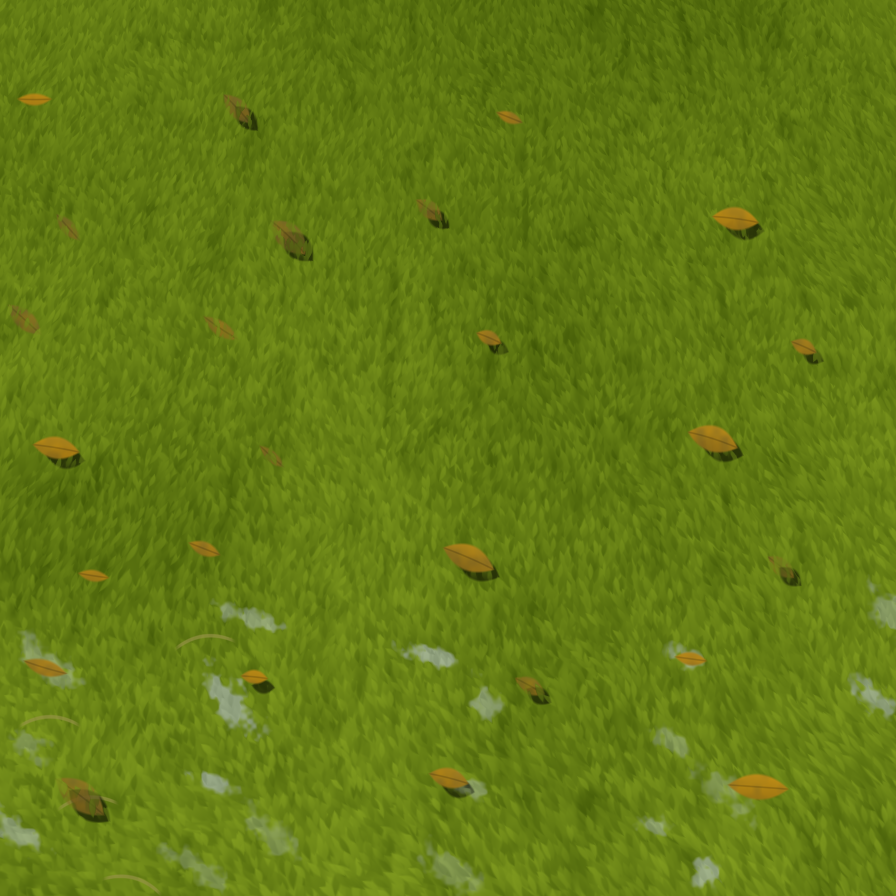
Reproduce this texture procedurally as a Shadertoy shader.

```glsl
// A sunlit lawn in perspective with fallen leaves and pale worn patches.

const vec3 GRASS = vec3(0.385, 0.483, 0.075);
const vec3 GRASS_RANGE = vec3(0.088, 0.092, 0.034);
const vec3 LEAF_GOLD = vec3(0.70, 0.51, 0.08);
const vec3 LEAF_BROWN = vec3(0.46, 0.38, 0.15);
const vec3 PALE_GROUND = vec3(0.60, 0.66, 0.55);
const vec3 STRAW = vec3(0.58, 0.57, 0.27);
const vec2 CELL = vec2(1.0, 2.5);
const vec2 SCATTER = vec2(0.7549, 0.5698);
const int LEAVES = 25;
const int PATCHES = 19;
const int STRAWS = 4;

float hash(vec2 p) {
    vec3 q = fract(p.xyx * 0.1031);
    q += dot(q, q.yzx + 33.33);
    return fract((q.x + q.y) * q.z);
}

vec2 hash2(vec2 p) {
    return vec2(hash(p), hash(p + 71.7));
}

float noise(vec2 p) {
    vec2 i = floor(p), f = fract(p);
    f = f * f * (3.0 - 2.0 * f);
    return mix(mix(hash(i), hash(i + vec2(1, 0)), f.x),
               mix(hash(i + vec2(0, 1)), hash(i + vec2(1, 1)), f.x), f.y);
}

vec2 rotate(vec2 p, float a) {
    float c = cos(a), s = sin(a);
    return vec2(c * p.x - s * p.y, s * p.x + c * p.y);
}

// Paints one layer of tapered, bent blades over a tone in about -1..1.
float blades(vec2 p, float seed, float tilt, float tone) {
    vec2 id = floor(p / CELL);
    for (int j = -1; j <= 1; j++)
    for (int i = -2; i <= 2; i++) {
        vec2 cell = id + vec2(i, j);
        vec2 rnd = hash2(cell + seed);
        float shade = hash(cell + seed + 19.3);
        vec2 root = (cell + rnd) * CELL;
        float lean = tilt + 1.1 * (noise(root * 0.07 + seed) - 0.5) + 0.8 * (rnd.x - 0.5);
        vec2 d = rotate(p - root, -lean);
        float t = d.y / mix(1.1, 1.7, rnd.y);
        float edge = abs(d.x + 0.3 * (shade - 0.5) * t * t) - 0.46 * (1.0 - t * t);
        float cover = smoothstep(0.2, -0.25, edge);
        tone = mix(tone, 2.0 * shade - 1.0 + 0.35 * t, cover * 0.85);
    }
    return tone;
}

// Mask of a pointed leaf lying along x.
float leafMask(vec2 d, float halfLength, float halfWidth) {
    float t = d.x / halfLength;
    return smoothstep(0.002, -0.002, abs(d.y) - halfWidth * (1.0 - t * t));
}

vec3 addPatches(vec3 col, vec2 uv, float tone) {
    float ragged = noise(uv * vec2(100.0, 75.0)) + 0.5 * noise(uv * 190.0) - 0.75;
    for (int i = 0; i < PATCHES; i++) {
        vec2 rnd = hash2(vec2(i, 5));
        vec2 center = fract(float(i) * SCATTER + vec2(0.22, 0.1)) * vec2(1.0, 0.33);
        vec2 d = rotate(uv - center, mix(0.3, 1.0, rnd.x));
        vec2 size = vec2(mix(0.018, 0.05, rnd.y), mix(0.010, 0.020, rnd.x));
        float e = length(d / size) + 0.9 * ragged + 0.2 * tone;
        float strength = mix(0.4, 0.95, hash(vec2(i, 8)));
        col = mix(col, PALE_GROUND + 0.06 * tone, strength * smoothstep(1.05, 0.45, e));
    }
    return col;
}

vec3 addLeaves(vec3 col, vec2 uv, float tone) {
    for (int i = 0; i < LEAVES; i++) {
        vec2 rnd = hash2(vec2(i, 31));
        float kind = hash(vec2(i, 47));
        vec2 spot = fract(float(i) * SCATTER + vec2(0.07, 0.64));
        vec2 center = vec2(pow(spot.x, 1.35), mix(0.08, 0.96, spot.y));
        float size = mix(0.014, 0.031, rnd.x) * mix(1.15, 0.8, center.y);
        float width = size * mix(0.32, 0.55, rnd.y);
        float angle = mix(-0.05, 0.85, kind);
        vec2 d = rotate(uv - center, angle);
        d.y += 5.0 * (rnd.y - 0.4) * d.x * d.x;

        // Cast shadow, then a leaf partly hidden by grass.
        vec2 shadow = rotate(uv - center - vec2(0.010, -0.011), angle);
        float grassy = smoothstep(0.5, -0.4, tone);
        col *= 1.0 - 0.55 * step(0.5, rnd.y) * leafMask(shadow, size * 0.85, width) * mix(0.5, 1.0, grassy);
        float buried = step(0.55, kind);
        float mask = leafMask(d, size, width) * mix(0.95, 0.2 + 0.6 * grassy, buried);
        float vein = smoothstep(0.0018, 0.0, abs(d.y));
        vec3 leaf = mix(LEAF_GOLD, LEAF_BROWN, clamp(kind + 0.5 * noise(uv * 110.0) - 0.3, 0.0, 1.0));
        col = mix(col, leaf * (1.0 - 0.18 * vein + 7.0 * d.y), mask);
    }
    return col;
}

vec3 addStraws(vec3 col, vec2 uv) {
    for (int i = 0; i < STRAWS; i++) {
        vec2 rnd = hash2(vec2(i, 83));
        vec2 center = vec2(0.05 + 0.25 * rnd.x, 0.02 + 0.09 * float(i));
        vec2 d = rotate(uv - center, 0.6 * (rnd.y - 0.5));
        float e = abs(d.y + 9.0 * d.x * d.x) - 0.001;
        col = mix(col, STRAW, 0.7 * smoothstep(0.002, 0.0, e) * smoothstep(0.036, 0.026, abs(d.x)));
    }
    return col;
}

void mainImage(out vec4 fragColor, in vec2 fragCoord) {
    vec2 uv = fragCoord / iResolution.y;

    // Ground coordinates: blades shrink towards the top.
    float y = uv.y;
    vec2 ground = 95.0 * vec2((uv.x - 0.5) * (1.0 + 0.8 * y), y + 0.4 * y * y) + 200.0;
    float tilt = 0.1 + 0.65 * smoothstep(0.45, 0.0, y) * mix(1.2, 0.6, uv.x);

    float tone = 1.4 * noise(ground * vec2(0.8, 0.35)) - 0.8;
    tone = blades(ground, 11.0, tilt, tone);
    tone = blades(ground * 1.25, 57.0, tilt, tone);

    // Broad light, with deeper shade between tufts.
    float light = mix(0.3, -0.25, y) + 0.8 * (noise(uv * 5.0 + 3.0) - 0.5);
    float gaps = smoothstep(0.6, 0.95, noise(ground * vec2(0.45, 0.2)));
    float value = tone * mix(0.85, 0.6, y) + light - 0.5 * gaps;
    vec3 col = GRASS + GRASS_RANGE * value;

    col = addPatches(col, uv, tone);
    col = addStraws(col, uv);
    col = addLeaves(col, uv, tone);
    fragColor = vec4(clamp(col, 0.0, 1.0), 1.0);
}
```
